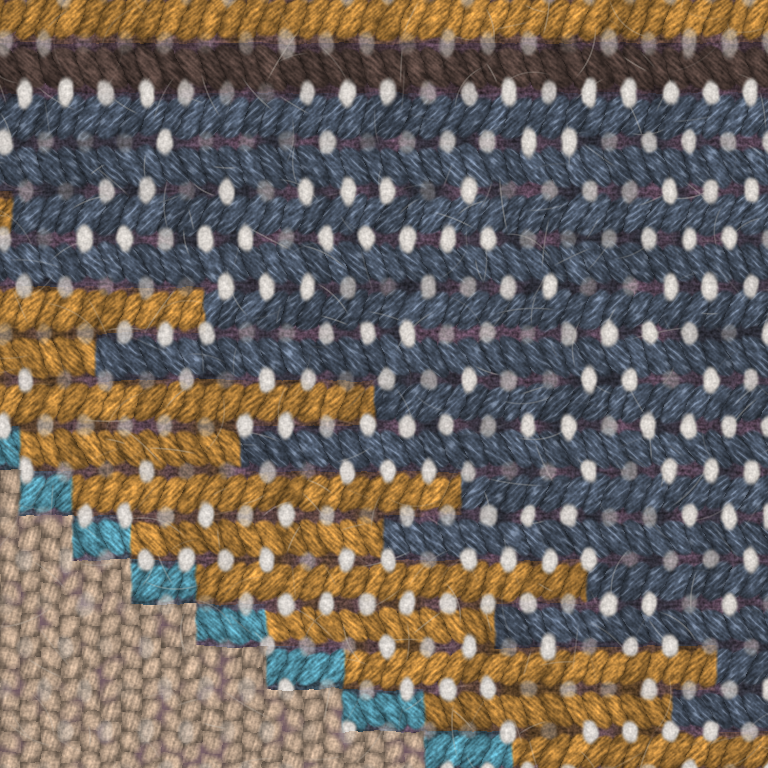
Give the GLSL for this texture, as a WebGL 2 fragment shader.

```glsl
#version 300 es
precision highp float;
// Handwoven wool: blue, ochre, teal and beige weft rows in a stepped diagonal, pale warp knots and loose hairs.
uniform vec2 u_resolution;
out vec4 fragColor;

const float TAU = 6.2831853;
const float ROW_TOP = 0.0234;      // depth of the first row centre
const float ROW_STEP = 0.0656;     // row spacing at the top
const float ROW_SHRINK = 0.000366; // rows tighten downwards
const float WARP_PITCH = 0.0525;
const float KNOT_PITCH = 0.0263;
const float HAIR_CELL = 0.07;
const vec3 BLUE = vec3(0.27, 0.31, 0.37);
const vec3 OCHRE = vec3(0.64, 0.46, 0.22);
const vec3 BROWN = vec3(0.29, 0.23, 0.21);
const vec3 TEAL = vec3(0.31, 0.54, 0.61);
const vec3 BEIGE = vec3(0.67, 0.58, 0.50);
const vec3 MAUVE = vec3(0.49, 0.37, 0.46);
const vec3 WARP_WHITE = vec3(0.84, 0.82, 0.80);

float hash(vec2 p) {
  vec3 q = fract(vec3(p.xyx) * 0.1031);
  q += dot(q, q.yzx + 33.33);
  return fract((q.x + q.y) * q.z);
}

vec2 gradient(vec2 cell) {
  float a = TAU * hash(cell);
  return vec2(cos(a), sin(a));
}

// Gradient noise, roughly -0.7 to 0.7
float noise(vec2 p) {
  vec2 i = floor(p), f = fract(p);
  vec2 u = f * f * f * (f * (f * 6.0 - 15.0) + 10.0);
  vec2 e = vec2(1.0, 0.0);
  float lo = mix(dot(gradient(i), f), dot(gradient(i + e), f - e), u.x);
  float hi = mix(dot(gradient(i + e.yx), f - e.yx), dot(gradient(i + 1.0), f - 1.0), u.x);
  return mix(lo, hi, u.y);
}

// Depth below the top edge to row number; whole numbers are row centres
float rowAt(float depth) {
  float root = sqrt(ROW_STEP * ROW_STEP - 4.0 * ROW_SHRINK * (depth - ROW_TOP));
  return (ROW_STEP - root) / (2.0 * ROW_SHRINK);
}

float bump(float row, float at) { return exp(-4.0 * (row - at) * (row - at)); }

// Right end of the ochre weft: long even rows, short odd rows
float ochreEnd(float row) {
  float even = 0.267 + (row - 6.0) * 0.0833;
  float odd = 0.124 + (row - 7.0) * 0.0938;
  float end = mod(row, 2.0) < 0.5 ? even : odd;
  return end + 0.055 * bump(row, 8.0) - 0.042 * bump(row, 13.0) - 0.085 * bump(row, 4.0);
}

// Right end of the teal outline, which begins where the row above stops
float tealEnd(float row) {
  float k = row - 9.0;
  return k < -0.5 ? -1.0 : 0.026 + 0.065 * k + 0.0038 * k * k;
}

// Coverage of curved stray fibres
float hairs(vec2 p, float px, float seed) {
  vec2 home = floor(p / HAIR_CELL);
  float cover = 0.0;
  for (int j = -1; j <= 1; j++)
  for (int i = -1; i <= 1; i++) {
    vec2 cell = home + vec2(i, j);
    vec2 key = cell + seed;
    vec2 q = p - (cell + vec2(hash(key), hash(key + 17.0))) * HAIR_CELL;
    float a = TAU * hash(key + 31.0);
    q = mat2(cos(a), -sin(a), sin(a), cos(a)) * q;
    float halfLength = mix(0.012, 0.045, hash(key + 47.0));
    q.y += (hash(key + 59.0) - 0.5) * 18.0 * q.x * q.x;
    float line = 1.0 - smoothstep(0.0003, 0.0005 + px, abs(q.y));
    float taper = 1.0 - smoothstep(0.5 * halfLength, halfLength, abs(q.x));
    cover = max(cover, line * taper * hash(key + 71.0));
  }
  return cover;
}

void main() {
  vec2 uv = gl_FragCoord.xy / u_resolution;
  float px = 1.0 / min(u_resolution.x, u_resolution.y);
  vec2 p = uv + 0.004 * vec2(noise(uv * 19.0), noise(uv * 17.0 + 40.0));
  p += 0.0025 * vec2(noise(uv * 70.0), noise(uv * 75.0 + 9.0));
  float r = rowAt(1.0 - p.y), row = floor(r + 0.5), v = r - row;

  // Dye regions, chosen row by row
  float edge = 0.0015 + px;
  vec3 dye = mix(OCHRE, BLUE, smoothstep(-edge, edge, p.x - ochreEnd(row)));
  if (row < 3.5) dye = row < 0.5 ? OCHRE : row < 1.5 ? BROWN : BLUE;
  if (row == 5.0) dye = BLUE;
  dye = mix(TEAL, dye, smoothstep(-edge, edge, p.x - tealEnd(row)));
  float beige = 1.0 - smoothstep(-edge, edge, p.x - tealEnd(row - 1.0));
  float blueness = 1.0 - smoothstep(0.0, 0.2, distance(dye, BLUE));

  // Twisted weft knots with slanted plies
  float lean = mod(row, 2.0) < 0.5 ? 1.0 : -1.0;
  float s = p.x / KNOT_PITCH + lean * v * 0.9 + 0.35 * noise(vec2(p.x * 30.0, row * 5.3));
  float knot = floor(s), t = 2.0 * fract(s) - 1.0;
  float halfHeight = 0.43 - 0.10 * t * t + 0.08 * (hash(vec2(knot, row)) - 0.5);
  float yarn = 1.0 - smoothstep(halfHeight - 0.06, halfHeight + 0.04, abs(v));
  float roundness = sqrt(max(0.0, 1.0 - 0.85 * t * t)) * (1.0 - 1.7 * v * v) - 0.18 * v;
  vec2 along = normalize(vec2(1.0, lean * 0.9));
  vec2 strand = vec2(dot(uv, along), dot(uv, vec2(-along.y, along.x)));
  float fibre = noise(strand * vec2(65.0, 270.0) + knot * 3.7);
  float grain = noise(uv * 210.0) + 0.6 * noise(uv * 360.0 + 7.0);
  vec3 wool = dye * (0.36 + 0.76 * roundness) * (1.0 + 0.55 * fibre + 0.22 * grain);
  wool *= 0.87 + 0.26 * hash(vec2(knot, row + 50.0));
  wool += blueness * 0.10 * smoothstep(0.1, 0.5, fibre);

  // Mauve ground weft in the gaps
  float gap = floor(r), gv = r - gap - 0.5;
  float tint = 0.5 + noise(vec2(p.x * 24.0, gap * 7.1));
  vec3 ground = mix(dye * 0.65, MAUVE, clamp(tint, 0.15, 0.9));
  ground *= 0.78 + 0.35 * grain + 0.3 * noise(uv * vec2(50.0, 230.0));
  vec3 color = mix(ground, wool, yarn);

  // Beige field of short upright knots
  float column = floor(p.x / KNOT_PITCH);
  vec2 cell = vec2(p.x / KNOT_PITCH, r * 2.0 + 0.5 * mod(column, 2.0));
  vec2 b = fract(cell) * 2.0 - 1.0;
  b.x += 0.35 * b.y * (mod(column, 2.0) * 2.0 - 1.0);
  float mound = 1.0 - smoothstep(0.25, 1.35, length(b * vec2(0.95, 0.85)));
  float upright = noise(uv * vec2(240.0, 80.0) + b.y);
  vec3 pale = BEIGE * (0.62 + 0.52 * mound) * (1.0 + 0.28 * upright + 0.2 * grain);
  float blush = (1.0 - mound) * smoothstep(0.0, 0.45, noise(uv * 26.0 + 3.0));
  color = mix(color, mix(pale, MAUVE, 0.6 * blush), beige);

  // Pale warp knots, staggered between alternate gaps
  float shift = mod(gap, 2.0) < 0.5 ? 0.0052 : 0.0325;
  float w = (p.x - shift) / WARP_PITCH, warp = floor(w + 0.5);
  float chance = hash(vec2(warp, gap) + 11.0);
  vec2 d = vec2((w - warp) / 0.23, gv / mix(0.22, 0.34, chance));
  float dotCover = 1.0 - smoothstep(0.65, 1.1, length(d));
  float strength = mix(0.25, 1.0, smoothstep(0.05, 0.75, chance + 0.3 * (uv.x - 0.4)));
  strength *= mix(1.0, 0.35, beige) * (gap < 0.5 ? 0.5 : 1.0);
  vec3 thread = WARP_WHITE * (1.06 - 0.22 * dot(d, d)) * (1.0 + 0.14 * grain);
  color = mix(color, thread, dotCover * strength);

  // Loose fibres catching the light
  float fuzz = max(hairs(uv, px, 3.0), hairs(uv + 0.031, px, 83.0));
  color = mix(color, color * 0.45 + vec3(0.43, 0.42, 0.40), 0.65 * fuzz);
  fragColor = vec4(clamp(color, 0.0, 1.0), 1.0);
}
```
